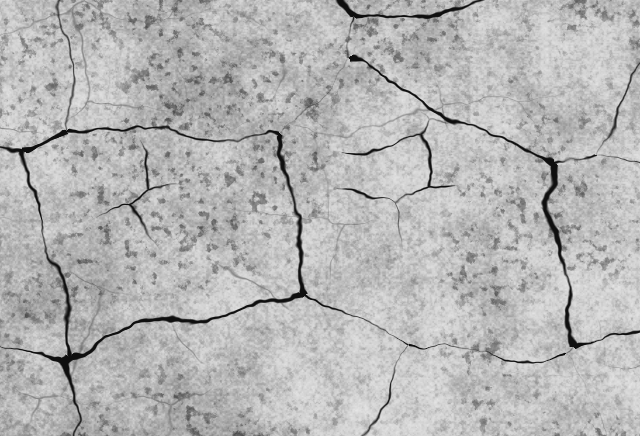
Write a Shadertoy shader that draws this texture.

```glsl
const float BASE_TONE = 0.800;
const float CRACK_TONE = 0.06;
const float HAIRLINE_TONE = 0.42;
const float CLOUD_CONTRAST = 0.20;
const float BLOTCH_CONTRAST = 0.22;
const float STREAK_CONTRAST = 0.10;
const float GRAIN_CONTRAST = 0.24;
const float PIT_DEPTH = 0.27;
const float MAIN_SCALE = 2.1;      // plates per canvas height
const float SPLINTER_SCALE = 6.0;
const float HAIRLINE_SCALE = 4.3;
const float MAIN_WIDTH = 0.0042;   // half widths, in canvas heights
const float SPLINTER_WIDTH = 0.0024;
const float HAIRLINE_WIDTH = 0.0014;
const float JUNCTION_SWELL = 0.0055;
const float EDGE_SOFTNESS = 0.0022;
const float JAGGEDNESS = 0.10;
const vec2 PLATE_STRETCH = vec2(0.82, 1.12);

float hash(vec2 p) {
    return fract(sin(dot(p, vec2(127.1, 311.7))) * 43758.5453);
}

vec2 hash2(vec2 p) {
    return vec2(hash(p), hash(p + 57.3));
}

float noise(vec2 p) {
    vec2 cell = floor(p), f = fract(p);
    f = f * f * (3.0 - 2.0 * f);
    float low = mix(hash(cell), hash(cell + vec2(1, 0)), f.x);
    float high = mix(hash(cell + vec2(0, 1)), hash(cell + vec2(1, 1)), f.x);
    return mix(low, high, f.y);
}

float fbm(vec2 p) {
    float sum = 0.0, weight = 0.5;
    for (int i = 0; i < 5; i++) {
        sum += weight * noise(p);
        p = mat2(1.6, 1.2, -1.2, 1.6) * p + 7.3;
        weight *= 0.5;
    }
    return sum / 0.97;
}

// x: distance to nearest plate edge, y: distance to second, z: edge strength
vec3 plateEdges(vec2 p, float scale) {
    p *= scale;
    vec2 home = floor(p), nearCell = home, nearOffset = vec2(0);
    float nearest = 1e3;
    for (int y = -1; y <= 1; y++)
    for (int x = -1; x <= 1; x++) {
        vec2 cell = home + vec2(x, y);
        vec2 offset = cell + 0.1 + 0.8 * hash2(cell) - p;
        float d = dot(offset, offset);
        if (d < nearest) { nearest = d; nearCell = cell; nearOffset = offset; }
    }
    vec3 edge = vec3(1e3, 1e3, 0);
    for (int y = -2; y <= 2; y++)
    for (int x = -2; x <= 2; x++) {
        if (x == 0 && y == 0) continue;
        vec2 cell = nearCell + vec2(x, y);
        vec2 offset = cell + 0.1 + 0.8 * hash2(cell) - p;
        float d = dot(0.5 * (offset + nearOffset), normalize(offset - nearOffset));
        if (d < edge.x) edge = vec3(d, edge.x, hash(cell + nearCell + 3.7));
        else edge.y = min(edge.y, d);
    }
    return vec3(edge.xy / scale, edge.z);
}

float lineCover(float d, float width) {
    float soft = max(EDGE_SOFTNESS, 0.7 / iResolution.y);
    float cover = 1.0 - smoothstep(width - soft, width + soft, d);
    return cover * smoothstep(0.0, soft, width);
}

float concrete(vec2 p) {
    float tone = BASE_TONE;
    tone += CLOUD_CONTRAST * (fbm(p * 2.6 + 11.0) - 0.5);
    tone += BLOTCH_CONTRAST * (fbm(p * 17.0) - 0.5);
    // rain streaks on the upper wall, grime toward the lower left
    float streak = noise(vec2(p.x * 24.0, p.y * 1.8)) + noise(vec2(p.x * 60.0, p.y * 4.0));
    tone += STREAK_CONTRAST * (0.5 * streak - 0.5) * smoothstep(0.45, 0.9, p.y);
    tone -= 0.07 * smoothstep(0.9, 0.1, length(p * vec2(0.9, 1.2)));
    // pits gather in patches
    float patches = smoothstep(0.42, 0.66, fbm(p * 4.5 + 31.0));
    float pits = smoothstep(0.55, 0.75, fbm(p * 65.0 + 5.0));
    tone -= PIT_DEPTH * pits * mix(0.35, 1.0, patches) + 0.06 * patches;
    // fine grain, held below white
    tone += GRAIN_CONTRAST * (0.6 * noise(p * 160.0) + 0.4 * noise(p * 310.0 + 9.0) - 0.5);
    return tone - 0.5 * max(tone - 0.82, 0.0);
}

void mainImage(out vec4 fragColor, in vec2 fragCoord) {
    vec2 p = fragCoord / iResolution.y;
    float tone = concrete(p);

    vec2 bend = vec2(fbm(p * 6.0 + 2.0), fbm(p * 6.0 + 43.0)) - 0.5;
    vec2 q = (p + JAGGEDNESS * bend) * PLATE_STRETCH;
    float swell = 0.35 + 1.1 * noise(p * 11.0 + 4.0);

    // faint hairlines, broken up by noise
    vec3 hair = plateEdges(q + 5.2, HAIRLINE_SCALE);
    float hairMask = smoothstep(0.48, 0.62, noise(p * 5.0 + 17.0));
    float hairCover = lineCover(hair.x, HAIRLINE_WIDTH * hairMask * swell);
    tone = mix(tone, HAIRLINE_TONE, 0.75 * hairCover);

    // small splinters along the middle band
    vec3 chip = plateEdges(q + 9.4, SPLINTER_SCALE);
    float band = smoothstep(0.2, 0.06, abs(p.y - 0.58));
    float chipMask = band * smoothstep(0.5, 0.62, noise(p * 3.2 + 23.0));
    float crack = lineCover(chip.x, SPLINTER_WIDTH * chipMask * swell);

    // main cracks, widening where they meet
    vec3 plate = plateEdges(q + 1.7, MAIN_SCALE);
    float width = MAIN_WIDTH * mix(0.25, 1.0, plate.z) * swell;
    width += JUNCTION_SWELL * smoothstep(0.03, 0.0, plate.y) * smoothstep(0.15, 0.6, plate.z);
    crack = max(crack, lineCover(plate.x, width));

    tone = mix(tone, CRACK_TONE, crack);
    fragColor = vec4(vec3(clamp(tone, 0.0, 1.0)), 1.0);
}
```
